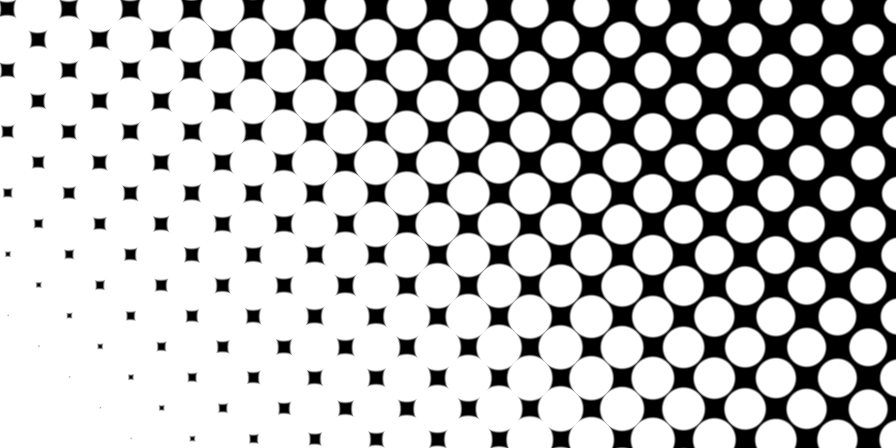
Write a Shadertoy shader that draws this background.

```glsl
// Draws a halftone of white dots on black, shrinking from lower left to upper right.

// Lengths are in canvas heights; radii are in lattice pitches.
#define PITCH 0.06865
#define ORIGIN vec2(0.0156, 0.0187)
#define BASE_RADIUS 0.787
#define SHRINK_RATE 0.1515
#define SWELL_START -0.13
#define SWELL_RATE 0.351
#define EDGE_SOFTNESS 0.0034

const vec3 INK = vec3(0.0);
const vec3 PAPER = vec3(1.0);

// Dot radius falls along the rising diagonal and swells faster at its start.
float dotRadius(vec2 center) {
    float tone = center.x + center.y - 1.0;
    float swell = max(SWELL_START - tone, 0.0);
    return PITCH * (BASE_RADIUS - SHRINK_RATE * tone + SWELL_RATE * swell * swell);
}

// Signed distance to the union of dots on the odd cells of a checkerboard.
float dotField(vec2 position) {
    vec2 nearestCell = floor((position - ORIGIN) / PITCH + 0.5);
    float nearest = 1.0;
    for (int j = -1; j <= 1; j++) {
        for (int i = -1; i <= 1; i++) {
            vec2 cell = nearestCell + vec2(i, j);
            if (mod(cell.x + cell.y, 2.0) < 0.5) continue;
            vec2 center = ORIGIN + cell * PITCH;
            nearest = min(nearest, distance(position, center) - dotRadius(center));
        }
    }
    return nearest;
}

void mainImage(out vec4 fragColor, in vec2 fragCoord) {
    vec2 position = fragCoord / iResolution.y;

    // Soft dot edges, never narrower than a pixel.
    float edge = max(EDGE_SOFTNESS, 0.7 / iResolution.y);
    float ink = smoothstep(-edge, edge, dotField(position));
    fragColor = vec4(mix(PAPER, INK, ink), 1.0);
}
```
